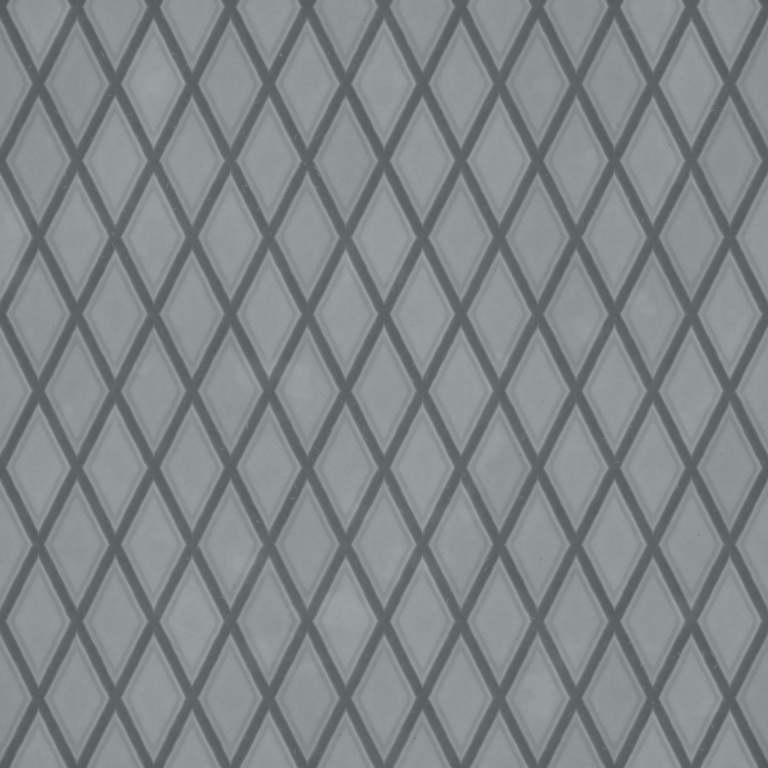
Give the GLSL for this pattern, as a Shadertoy shader.

```glsl
// Grey moulded panel of raised diamonds parted by dark diagonal grooves.
// Two skewed axes split the canvas into diamonds; the distance to the nearest
// groove centre shapes the rim and inset face, wrapped noise adds the wear.

#define ACROSS 10.0
#define DOWN 5.0
#define ROW_SHIFT 0.491
#define GROOVE_HALF 0.0070
#define INSET 0.0082
#define EDGE_SOFT 0.0011
#define GROOVE_COLOR vec3(0.358, 0.386, 0.384)
#define FACE_COLOR vec3(0.570, 0.592, 0.591)
#define CELL_VARIATION 0.10
#define STAIN 0.20
#define GRAIN 0.07

float hash(vec2 p) {
    return fract(sin(dot(p, vec2(127.1, 311.7))) * 43758.5453);
}

// Value noise that wraps after n cells
float noise(vec2 uv, float n) {
    vec2 p = uv * n, i = floor(p), f = fract(p);
    f = f * f * (3.0 - 2.0 * f);
    vec2 lo = mod(i, n), hi = mod(i + 1.0, n);
    return mix(mix(hash(lo), hash(vec2(hi.x, lo.y)), f.x),
               mix(hash(vec2(lo.x, hi.y)), hash(hi), f.x), f.y);
}

float fbm(vec2 uv, float n) {
    float sum = 0.0, amp = 0.5;
    for (int k = 0; k < 4; k++) {
        sum += amp * noise(uv, n);
        n *= 2.0;
        amp *= 0.5;
    }
    return sum / 0.9375;
}

// Short randomly turned scratches, at most one in each of n by n cells
float scratches(vec2 uv, float n, float chance, float len, float radius, float px) {
    vec2 id = mod(floor(uv * n), n);
    vec2 spot = 0.35 + 0.3 * vec2(hash(id + 3.7), hash(id + 9.2));
    vec2 p = (fract(uv * n) - spot) / n;
    float turn = 6.2832 * hash(id + 15.3);
    vec2 dir = vec2(cos(turn), sin(turn));
    float reach = len * hash(id + 21.8);
    float d = length(p - dir * clamp(dot(p, dir), -reach, reach));
    float shown = step(hash(id + 31.4), chance) * (0.4 + 0.6 * hash(id + 41.9));
    return shown * (1.0 - smoothstep(radius - px, radius + px, d));
}

float band(float d, float center, float width) {
    float t = (d - center) / width;
    return exp(-t * t);
}

void mainImage(out vec4 fragColor, in vec2 fragCoord) {
    vec2 uv = fragCoord / iResolution.xy;
    float px = 0.7 / min(iResolution.x, iResolution.y);

    // Skewed axes: every integer pair is the centre of one diamond
    vec2 grid = vec2(ACROSS * uv.x, DOWN * (uv.y - ROW_SHIFT));
    vec2 axes = vec2(grid.x + grid.y, grid.x - grid.y);
    vec2 cell = floor(axes + 0.5);
    vec2 local = axes - cell;
    vec2 id = mod(0.5 * vec2(cell.x + cell.y, cell.x - cell.y), vec2(ACROSS, DOWN));
    float unit = 1.0 / length(vec2(ACROSS, DOWN));

    // Distance from the groove centre lines, uneven edges included
    vec2 gap = (0.5 - abs(local)) * unit;
    float wobble = (noise(uv, 90.0) - 0.5) * 0.0010;
    float depth = min(gap.x, gap.y) - GROOVE_HALF + wobble;
    float blend = max(0.004 - abs(gap.x - gap.y), 0.0) / 0.004;
    float inner = depth - blend * blend * 0.001;
    float soft = EDGE_SOFT + px;
    float raised = smoothstep(-soft, soft, depth);

    float cloud = fbm(uv, 4.0) - 0.5;
    float grain = noise(uv, 256.0) - 0.5;

    // Groove: dark floor, paler walls, one side a little lighter
    vec2 across = (fract(axes) - 0.5) * unit / GROOVE_HALF;
    vec2 near = exp(-3.0 * across * across);
    float tilt = dot(across, near) / (near.x + near.y + 1e-4);
    float wall = smoothstep(0.45, 1.0, 1.0 + depth / GROOVE_HALF < 0.0 ? 0.0
               : 1.0 + depth / GROOVE_HALF);
    float groove = 0.04 + 0.20 * wall - 0.07 * clamp(tilt, -1.0, 1.0);
    groove += 0.15 * (fbm(uv, 24.0) - 0.5) + 0.10 * grain;

    // Face: darker border, inset outline, smooth paler middle
    float face = mix(0.83, 0.99, smoothstep(INSET - 0.002, INSET + 0.003, inner));
    face -= 0.10 * band(inner, INSET, 0.0013 + px);
    face += 0.03 * band(inner, INSET + 0.010, 0.004);
    float side = gap.x < gap.y ? step(0.0, local.x) : 0.5 * step(0.0, local.y);
    face += (0.10 + 0.13 * side) * band(depth, 0.0019, 0.0011 + px);
    face += CELL_VARIATION * (hash(id + 5.1) - 0.5) + GRAIN * grain;
    face += 0.09 * (fbm(uv, 32.0) - 0.5);

    // Wear: dust in the grooves, pits and pale smudges on the faces
    float worn = smoothstep(0.35, 0.65, noise(uv + 0.37, 8.0));
    float dust = scratches(uv, 64.0, 0.30, 0.0030, 0.0008, px)
               + scratches(uv + 0.013, 41.0, 0.22, 0.0045, 0.0006, px);
    groove += 0.50 * dust * (0.25 + 0.75 * worn);
    face += 0.10 * scratches(uv + 0.29, 23.0, 0.25, 0.010, 0.0006, px);
    face -= 0.45 * scratches(uv + 0.51, 30.0, 0.07, 0.0008, 0.0008, px);
    float smudge = smoothstep(0.66, 0.82, fbm(uv + 0.17, 16.0));

    float tone = mix(groove, face, raised) + STAIN * cloud + 0.12 * smudge;
    fragColor = vec4(mix(GROOVE_COLOR, FACE_COLOR, tone), 1.0);
}
```
